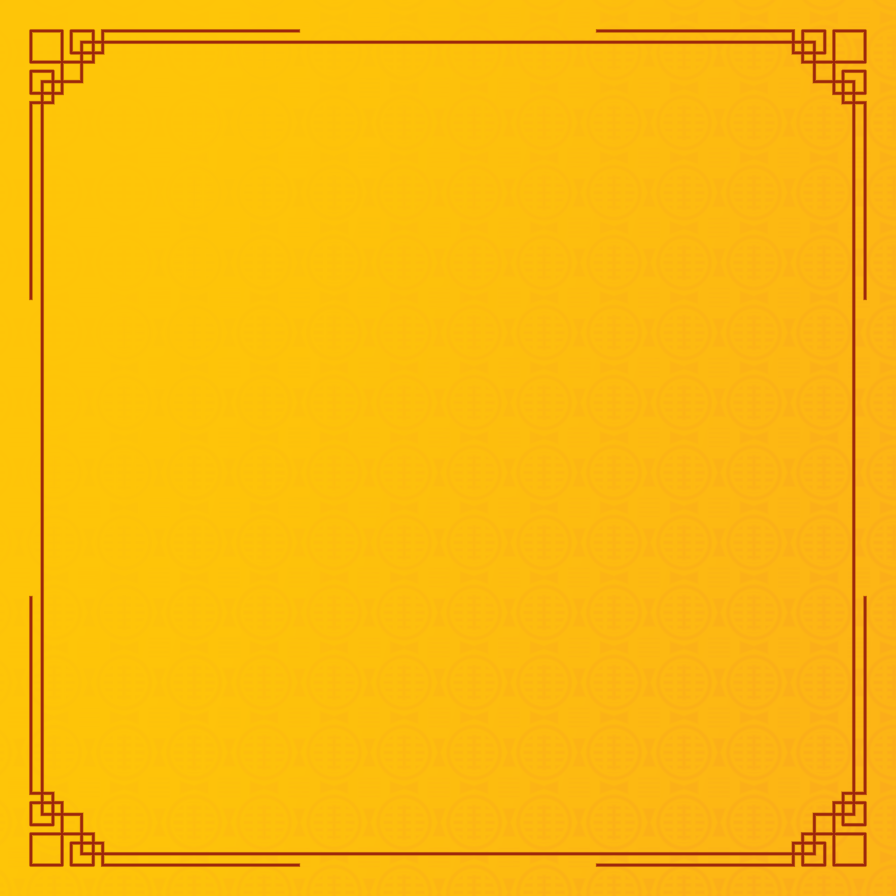
Give the GLSL for this background, as a three.js fragment shader.

```glsl
varying vec2 vUv;

const vec3 GOLD = vec3(0.995, 0.772, 0.030);
const vec3 AMBER = vec3(0.990, 0.708, 0.085);
const vec3 MOTIF_ORANGE = vec3(0.970, 0.610, 0.140);
const vec3 FRAME_RED = vec3(0.610, 0.150, 0.045);
const float TILE = 0.0781;
const vec2 TILE_CENTRE = vec2(0.0605, 0.0040);

float fill(float d, float soft) {
  return 1.0 - smoothstep(-soft, soft, d);
}

float boxDistance(vec2 p, vec2 halfSize) {
  vec2 d = abs(p) - halfSize;
  return length(max(d, 0.0)) + min(max(d.x, d.y), 0.0);
}

// Axis-aligned stroke between two points, with square ends
float stroke(vec2 p, vec2 a, vec2 b, float halfWidth) {
  return boxDistance(p - 0.5 * (a + b), 0.5 * abs(b - a) + halfWidth);
}

float squareOutline(vec2 p, vec2 centre, float halfSide, float halfWidth) {
  return abs(boxDistance(p - centre, vec2(halfSide))) - halfWidth;
}

// Fretwork frame, folded over both axes and the corner diagonal
float frameDistance(vec2 uv, float w) {
  vec2 q = min(uv, 1.0 - uv);
  q = vec2(max(q.x, q.y), min(q.x, q.y));

  // Long rails
  float d = stroke(q, vec2(0.1146, 0.0345), vec2(0.3330, 0.0345), w);
  d = min(d, stroke(q, vec2(0.0911, 0.0471), vec2(0.5, 0.0471), w));

  // Corner squares
  d = min(d, squareOutline(q, vec2(0.0519), 0.0174, w));
  d = min(d, squareOutline(q, vec2(0.0918, 0.0468), 0.0123, w));

  // Interlocking steps
  d = min(d, stroke(q, vec2(0.1146, 0.0345), vec2(0.1146, 0.0590), w));
  d = min(d, stroke(q, vec2(0.0911, 0.0590), vec2(0.1146, 0.0590), w));
  d = min(d, stroke(q, vec2(0.0911, 0.0471), vec2(0.0911, 0.0911), w));
  d = min(d, stroke(q, vec2(0.1042, 0.0590), vec2(0.1042, 0.0693), w));
  return min(d, stroke(q, vec2(0.0693, 0.0693), vec2(0.1042, 0.0693), w));
}

// Wedge pair that narrows at its middle
float bowtieDistance(vec2 p) {
  p = abs(p);
  return max(p.x - 0.20, p.y - 0.02 - 0.35 * p.x);
}

float stripeDistance(float x, float period, float halfWidth) {
  return abs(mod(x + 0.5 * period, period) - 0.5 * period) - halfWidth;
}

// One tile of the woven pattern, p from -0.5 to 0.5
float motif(vec2 p, float soft) {
  float radius = length(p);
  vec2 a = abs(p);
  vec2 gap = 0.5 - a;

  // Medallion: ring, barred centre and stem
  float ring = abs(radius - 0.37) - 0.026;
  float bars = max(stripeDistance(p.y, 0.105, 0.022), radius - 0.29);
  bars = max(bars, 0.035 - abs(a.x - 0.13));
  float stem = boxDistance(p, vec2(0.025, 0.25));
  float ink = fill(min(ring, min(bars, stem)), soft);

  // Wedges between medallions
  float wedges = min(bowtieDistance(vec2(p.x, gap.y)),
                     bowtieDistance(vec2(p.y, gap.x)));
  ink = max(ink, fill(wedges, soft));

  // Fine hatching where four tiles meet
  float hatch = max(stripeDistance(gap.y, 0.065, 0.012),
                    boxDistance(gap, vec2(0.15, 0.14)));
  return max(ink, 0.5 * fill(hatch, soft));
}

void main() {
  vec2 uv = vUv;

  // Warm gradient, deepest at the right
  float slope = 0.78 * uv.x + 0.22 * (1.0 - uv.y);
  vec3 colour = mix(GOLD, AMBER, smoothstep(0.15, 1.05, slope));

  // Tonal pattern that emerges towards the lower right
  vec2 cell = fract((uv - TILE_CENTRE) / TILE + 0.5) - 0.5;
  float reveal = smoothstep(0.10, 1.0, 0.65 * uv.x + 0.35 * (1.0 - uv.y));
  float strength = mix(0.02, 0.32, reveal);
  colour = mix(colour, MOTIF_ORANGE, strength * motif(cell, 0.022));

  // Frame
  float frame = fill(frameDistance(uv, 0.0017), 0.0011);
  colour = mix(colour, FRAME_RED, frame);

  gl_FragColor = vec4(colour, 1.0);
}
```
